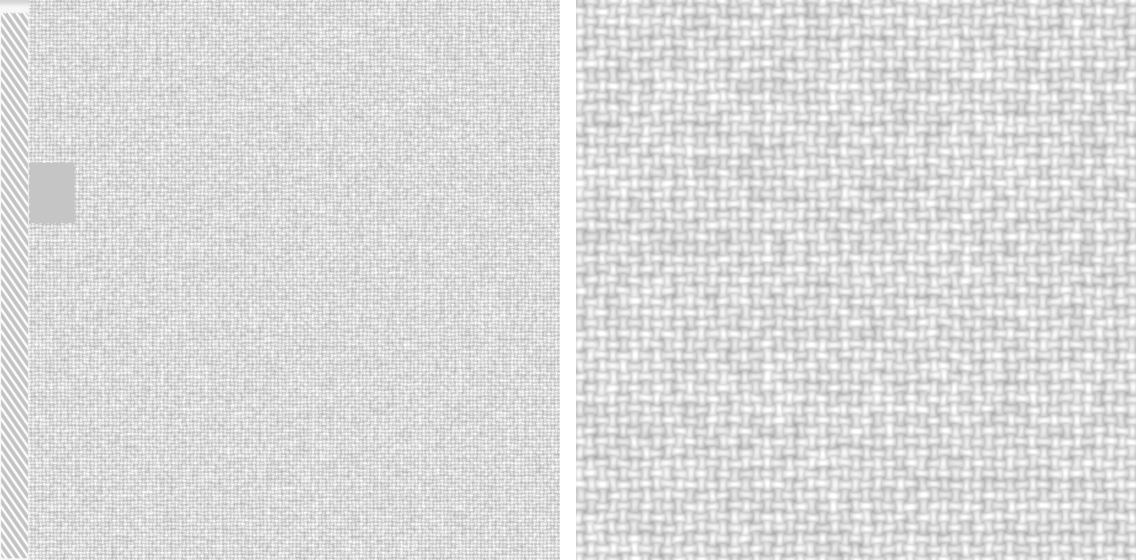
Left, the full canvas; right, a detail of the centre.
Reproduce this texture procedurally as a WebGL 2 fragment shader.

```glsl
#version 300 es
precision highp float;
// Pale grey linen weave with a twisted cord down the left edge and a plain swatch.

uniform vec2 u_resolution;
out vec4 outColor;

const float PI = 3.14159;

// Cloth
const vec2 THREADS = vec2(152.0, 156.0);       // warp and weft threads per canvas
const float GAP_TONE = 0.705;
const float WARP_TONE = 0.955;
const float WEFT_TONE = 0.975;
const float UNDER_HEIGHT = 0.25;               // height of a thread where it dips below
const float THREAD_WOBBLE = 0.25;
const float FIBRE_WEAR = 0.12;
const float STREAK_WEAR = 0.035;
const float CLOUD_WEAR = 0.012;
const vec3 SEAM_X = vec3(0.284, 0.560, 0.746); // seam positions at the bottom
const float SEAM_LEAN = 0.010;
const float SEAM_WIDTH = 0.004;
const float SEAM_LIFT = 0.012;

// Cord
const float CORD_WIDTH = 0.051;
const float CORD_TOP = 0.979;
const float CORD_BOTTOM = 0.003;
const vec2 CORD_TURNS = vec2(74.0, 51.0);      // stripes per canvas along x and y
const float CORD_DARK = 0.765;
const float CORD_LIGHT = 0.985;

// Swatch
const vec2 SWATCH_MIN = vec2(0.052, 0.601);
const vec2 SWATCH_MAX = vec2(0.134, 0.710);
const float SWATCH_TONE = 0.773;

const int SAMPLES = 2;                         // per axis

float hash(vec2 p) {
    vec3 q = fract(p.xyx * vec3(0.1031, 0.1030, 0.0973));
    q += dot(q, q.yzx + 33.33);
    return fract((q.x + q.y) * q.z);
}

float cornerSlope(vec2 cell, vec2 offset) {
    float angle = 2.0 * PI * hash(cell);
    return dot(vec2(cos(angle), sin(angle)), offset);
}

float gradientNoise(vec2 p) {
    vec2 cell = floor(p);
    vec2 f = fract(p);
    vec2 s = f * f * f * (f * (f * 6.0 - 15.0) + 10.0);
    vec2 e = vec2(1.0, 0.0);
    float low = mix(cornerSlope(cell, f), cornerSlope(cell + e.xy, f - e.xy), s.x);
    float high = mix(cornerSlope(cell + e.yx, f - e.yx), cornerSlope(cell + e.xx, f - e.xx), s.x);
    return mix(low, high, s.y);
}

float boxDistance(vec2 p, vec2 low, vec2 high, float radius) {
    vec2 d = abs(p - 0.5 * (low + high)) - 0.5 * (high - low) + radius;
    return length(max(d, 0.0)) + min(max(d.x, d.y), 0.0) - radius;
}

// Coverage of a shape from its signed distance, softened over one pixel
float coverage(float distanceToEdge, float pixel) {
    return 1.0 - smoothstep(-0.5 * pixel, 0.5 * pixel, distanceToEdge);
}

float clothTone(vec2 uv) {
    // Plain weave: round threads rise and dip in turn, and the higher one shows
    vec2 thread = uv * THREADS;
    thread += THREAD_WOBBLE * vec2(gradientNoise(thread * 0.37), gradientNoise(thread * 0.33 + 71.0));
    vec2 wave = cos(PI * thread);
    vec2 body = abs(wave);
    float weftOver = 0.5 + 0.5 * wave.x * wave.y;
    float weft = body.y * mix(UNDER_HEIGHT, 1.0, weftOver);
    float warp = body.x * mix(1.0, UNDER_HEIGHT, weftOver);
    float tone = max(mix(GAP_TONE, WEFT_TONE, weft), mix(GAP_TONE, WARP_TONE, warp));

    // Uneven fibres, horizontal and vertical slubs, broad clouds
    tone += FIBRE_WEAR * gradientNoise(thread * vec2(0.83, 0.87) + 17.0);
    tone += STREAK_WEAR * gradientNoise(thread * vec2(0.14, 0.63) + 39.0);
    tone += STREAK_WEAR * gradientNoise(thread * vec2(0.67, 0.14) + 53.0);
    tone += CLOUD_WEAR * gradientNoise(uv * vec2(18.0, 24.0) + 5.0);

    // Faint leaning seams
    for (int i = 0; i < 3; i++) {
        float offset = (uv.x - SEAM_X[i] - SEAM_LEAN * uv.y) / SEAM_WIDTH;
        tone += SEAM_LIFT * exp(-offset * offset);
    }
    return tone;
}

float cordTone(vec2 uv, float pixel) {
    // Each strand shades from grey to a bright ridge
    float turn = dot(uv, CORD_TURNS);
    float ridge = smoothstep(-0.25, 0.85, cos(2.0 * PI * turn));
    float strand = mix(CORD_DARK, CORD_LIGHT, ridge);

    // Scalloped ends over a light backing that darkens toward the top
    float scallop = 0.004 * (1.0 - abs(cos(PI * turn)));
    vec2 high = vec2(CORD_WIDTH - 0.001, CORD_TOP - scallop);
    float edge = boxDistance(uv, vec2(0.002, CORD_BOTTOM), high, 0.006);
    float backing = mix(0.97, 0.83, smoothstep(CORD_TOP + 0.006, 1.0, uv.y));
    return mix(backing, strand, coverage(edge, pixel));
}

float surfaceTone(vec2 uv, float pixel) {
    // Swatch with a toothed border that follows the threads
    vec2 teeth = 0.0008 * cos(PI * uv.yx * THREADS.yx);
    float swatchEdge = boxDistance(uv + teeth, SWATCH_MIN, SWATCH_MAX, 0.0);
    float tone = mix(clothTone(uv), SWATCH_TONE, coverage(swatchEdge, pixel));
    return mix(tone, cordTone(uv, pixel), coverage(uv.x - CORD_WIDTH, pixel));
}

void main() {
    float pixel = 1.0 / min(u_resolution.x, u_resolution.y);
    float tone = 0.0;
    for (int i = 0; i < SAMPLES * SAMPLES; i++) {
        vec2 offset = (vec2(i % SAMPLES, i / SAMPLES) + 0.5) / float(SAMPLES) - 0.5;
        tone += surfaceTone((gl_FragCoord.xy + offset) / u_resolution, pixel);
    }
    tone /= float(SAMPLES * SAMPLES);
    outColor = vec4(vec3(clamp(tone, 0.0, 1.0)), 1.0);
}
```
